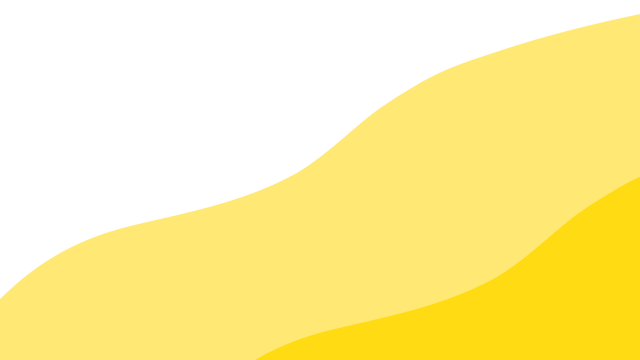
Give the GLSL for this background, as a Shadertoy shader.

```glsl
// Two flat yellow hills rising to the right over a white backdrop.
// One smooth cubic profile, run through a few knots, shapes the back hill;
// the front hill is the same profile shifted right and down.

#define BACKDROP_COLOR vec3(1.0, 1.0, 1.0)
#define BACK_COLOR     vec3(1.0, 0.91, 0.45)
#define FRONT_COLOR    vec3(1.0, 0.86, 0.08)
#define FRONT_SHIFT    vec2(0.3125, -0.289)
#define EDGE_SOFTNESS  1.0

// Profile knots: x, height, slope (all in canvas fractions)
const int KNOT_COUNT = 8;
const vec3 KNOTS[KNOT_COUNT] = vec3[KNOT_COUNT](
    vec3(0.000, 0.169, 1.778), vec3(0.208, 0.374, 0.427),
    vec3(0.333, 0.428, 0.498), vec3(0.456, 0.512, 0.942),
    vec3(0.570, 0.667, 1.476), vec3(0.651, 0.764, 1.067),
    vec3(0.781, 0.859, 0.587), vec3(1.000, 0.961, 0.373));

// Cubic Hermite blend between two knots
float hermite(vec3 a, vec3 b, float x) {
    float span = b.x - a.x;
    float t = (x - a.x) / span;
    float s = 1.0 - t;
    return a.y * s * s * (1.0 + 2.0 * t) + b.y * t * t * (3.0 - 2.0 * t)
         + span * t * s * (a.z * s - b.z * t);
}

// Hill height at x, continued as a straight line left of the first knot
float hillHeight(float x) {
    float height = KNOTS[0].y + KNOTS[0].z * x;
    for (int i = 0; i < KNOT_COUNT - 1; i++) {
        if (x >= KNOTS[i].x) height = hermite(KNOTS[i], KNOTS[i + 1], x);
    }
    return height;
}

// Smooth coverage of the area below the profile
float hillMask(vec2 p) {
    float depth = hillHeight(p.x) - p.y;
    float pixelSize = length(vec2(dFdx(depth), dFdy(depth))) * EDGE_SOFTNESS;
    return clamp(depth / max(pixelSize, 1e-5) + 0.5, 0.0, 1.0);
}

void mainImage(out vec4 fragColor, in vec2 fragCoord) {
    vec2 uv = fragCoord / iResolution.xy;

    // Layers from back to front
    vec3 color = BACKDROP_COLOR;
    color = mix(color, BACK_COLOR, hillMask(uv));
    color = mix(color, FRONT_COLOR, hillMask(uv - FRONT_SHIFT));

    fragColor = vec4(color, 1.0);
}
```
